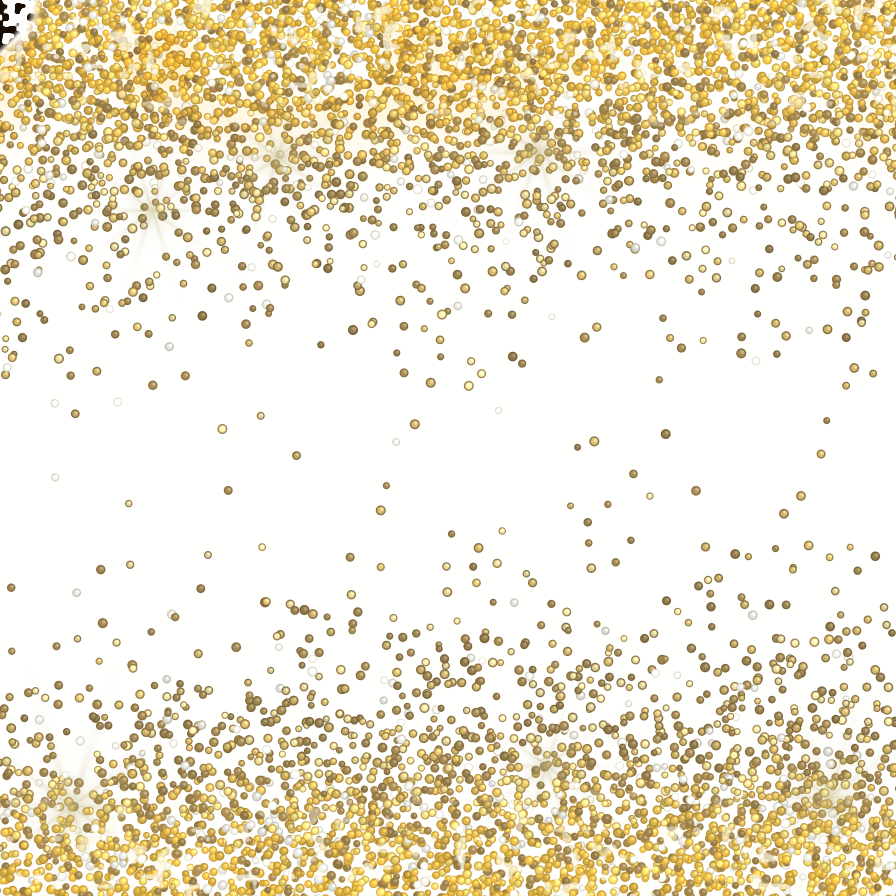
Give the GLSL for this background, as a WebGL 1 fragment shader.

```glsl
precision highp float;
// Gold glitter dots gathering at the top and bottom of a white field, with faint starry glints.
uniform vec2 u_resolution;

float hash(vec2 p) {
  return fract(sin(dot(p, vec2(127.1, 311.7))) * 43758.5453);
}

float noise(vec2 p) {
  vec2 i = floor(p), f = fract(p);
  f = f * f * (3.0 - 2.0 * f);
  return mix(mix(hash(i), hash(i + vec2(1.0, 0.0)), f.x),
             mix(hash(i + vec2(0.0, 1.0)), hash(i + 1.0), f.x), f.y);
}

// Chance that a dot exists at p: two bell curves, one hanging from each edge.
float density(vec2 p) {
  float top = (1.0 - p.y) / mix(0.215, 0.175, p.x);
  float bottom = p.y / mix(0.145, 0.205, smoothstep(0.0, 0.6, p.x));
  float stray = 0.012 * smoothstep(0.08, 0.16, abs(p.y - 0.46));
  float clump = 0.75 + 0.5 * noise(p * 13.0);
  return (0.95 * exp(-top * top) + 0.8 * exp(-bottom * bottom)) * clump + stray;
}

// Fill colour of a dot; richer yellow close to the edges.
vec3 dotColor(float pick, float richness) {
  vec3 khaki = vec3(0.64, 0.54, 0.34);
  vec3 gold = mix(vec3(0.86, 0.75, 0.46), vec3(0.94, 0.76, 0.28), richness);
  vec3 cream = mix(vec3(0.96, 0.90, 0.66), vec3(1.0, 0.89, 0.45), richness);
  vec3 color = mix(khaki, gold, step(0.42 - 0.22 * richness, pick));
  color = mix(color, cream, step(0.68, pick));
  return mix(color, vec3(1.0, 1.0, 0.97), step(0.9, pick));
}

// Soft star of thin rays.
float glint(vec2 p, vec2 center, float size) {
  vec2 d = p - center;
  float rays = pow(abs(cos(atan(d.y, d.x) * 5.0)), 6.0);
  return exp(-length(d) / size * (3.0 - 1.8 * rays));
}

void main() {
  vec2 uv = gl_FragCoord.xy / u_resolution;
  float pixel = 1.0 / min(u_resolution.x, u_resolution.y);
  vec3 color = vec3(1.0, 1.0, 0.995);

  // Layers of jittered dots
  for (int layer = 0; layer < 4; layer++) {
    float seed = float(layer) * 17.3;
    vec2 grid = uv * 70.0 + seed * 0.37;
    for (int j = -1; j <= 1; j++) {
      for (int i = -1; i <= 1; i++) {
        vec2 cell = floor(grid) + vec2(float(i), float(j));
        vec2 key = cell + seed;
        vec2 jitter = vec2(hash(key + 3.1), hash(key + 8.7));
        vec2 center = (cell + jitter - seed * 0.37) / 70.0;
        if (hash(key) > density(center)) continue;

        float radius = mix(0.0037, 0.0056, hash(key + 21.9));
        float dist = length(uv - center);
        float edge = abs(center.y - 0.48);
        float richness = smoothstep(0.26, 0.48, edge);
        float pick = hash(key + 5.3);
        vec3 fill = dotColor(pick, richness);

        // Bronze rim, and a small off-centre highlight
        vec3 bronze = mix(vec3(0.48, 0.39, 0.21), vec3(0.72, 0.53, 0.17), richness);
        bronze = mix(bronze, vec3(0.83, 0.81, 0.75), step(0.9, pick));
        float rim = smoothstep(0.5, 0.95, dist / radius);
        fill = mix(fill, bronze, rim * (0.9 - 0.35 * richness));
        float shine = 1.0 - smoothstep(0.1, 0.6, length(uv - center - radius * 0.25) / radius);
        fill += 0.16 * shine;
        fill *= 0.86 + 0.2 * hash(key + 13.7);

        float cover = 1.0 - smoothstep(radius - pixel * 0.7, radius + pixel * 0.7, dist);
        color = mix(color, fill, cover);
      }
    }
  }

  // Amber warmth and bright flecks within the dense upper band
  float upper = smoothstep(0.78, 0.96, uv.y);
  float amber = upper * smoothstep(0.4, 0.85, noise(uv * vec2(11.0, 14.0) + 4.0));
  color = mix(color, color * vec3(1.0, 0.9, 0.62), 0.55 * amber);
  float dense = max(upper, 1.0 - smoothstep(0.03, 0.16, uv.y));
  color = mix(color, vec3(1.0, 0.99, 0.92), 0.7 * dense * smoothstep(0.74, 0.86, noise(uv * 95.0)));

  // Faint star glints
  float stars = glint(uv, vec2(0.08, 0.10), 0.045);
  stars += glint(uv, vec2(0.17, 0.765), 0.03);
  stars += glint(uv, vec2(0.31, 0.825), 0.035);
  stars += glint(uv, vec2(0.60, 0.83), 0.035);
  stars += glint(uv, vec2(0.61, 0.145), 0.03);
  stars += glint(uv, vec2(0.925, 0.11), 0.04);
  color = mix(color, vec3(0.78, 0.73, 0.52), 0.65 * min(stars, 1.0));

  // Dark crumbs on a cleared patch in the top left corner
  vec2 corner = vec2(uv.x, 1.0 - uv.y);
  float patchMask = 1.0 - smoothstep(0.035, 0.05, length(corner * vec2(1.0, 0.75)));
  color = mix(color, vec3(1.0), patchMask);
  float crumbs = smoothstep(0.48, 0.58, noise(uv * 150.0));
  crumbs *= 1.0 - smoothstep(0.03, 0.042, corner.x + max(corner.y - 0.02, 0.0));
  color = mix(color, vec3(0.09, 0.05, 0.02), crumbs);

  gl_FragColor = vec4(clamp(color, 0.0, 1.0), 1.0);
}
```
